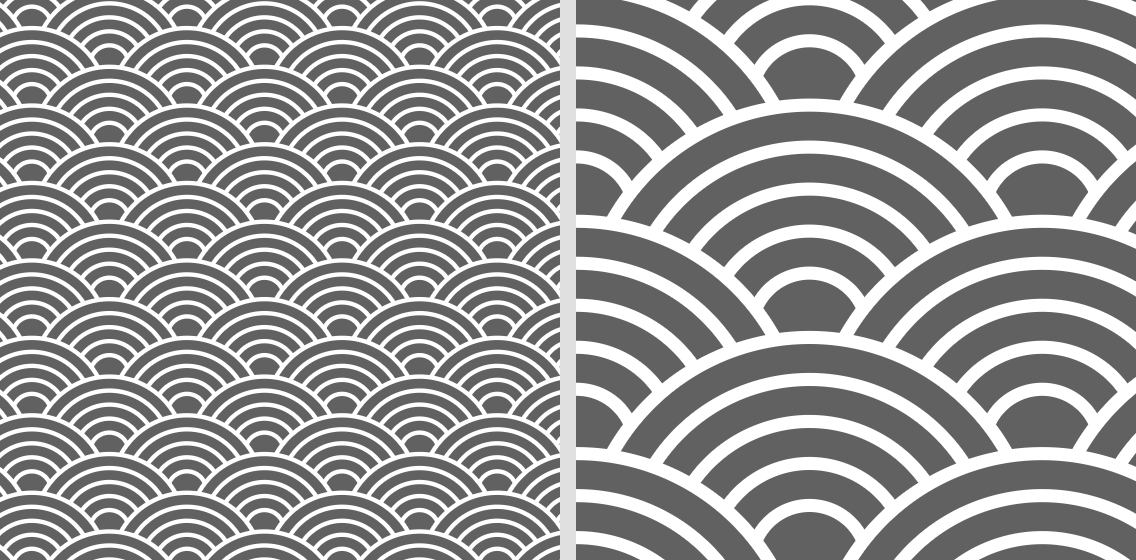
Left, the full canvas; right, a detail of the centre.
A Shadertoy shader for this pattern:

```glsl
// Overlapping wave scales: staggered rows of concentric white arcs on grey.

const vec3  GREY       = vec3(0.38);
const vec3  WHITE      = vec3(1.0);
const vec2  ORIGIN     = vec2(0.4723, 0.4695); // centre of one scale
const float COLUMN     = 0.2770;               // distance between scales in a row
const float ROW        = 0.06915;              // distance between rows
const float RADIUS     = 0.1385;               // outer edge of a scale
const float LINE_WIDTH = 0.0078;
const float RING_STEP  = 0.0250;
const float LAST_RING  = 4.0;                  // index of the innermost ring

// Coverage of a shape from its signed distance, one pixel soft.
float coverage(float dist, float pixel) {
    return clamp(0.5 - dist / pixel, 0.0, 1.0);
}

// Signed distance to the nearest ring line, counted inward from the rim.
float ringDistance(float r) {
    float rim = RADIUS - 0.5 * LINE_WIDTH;
    float index = clamp(floor((rim - r) / RING_STEP + 0.5), 0.0, LAST_RING);
    return abs(r - rim + index * RING_STEP) - 0.5 * LINE_WIDTH;
}

// Distance from p to the nearest scale centre in a row; odd rows shift by half.
float scaleRadius(vec2 p, float row) {
    float x = p.x / COLUMN + 0.5 * mod(row, 2.0);
    return length(vec2((fract(x + 0.5) - 0.5) * COLUMN, p.y - row * ROW));
}

void mainImage(out vec4 fragColor, in vec2 fragCoord) {
    float pixel = 1.0 / iResolution.y;
    vec2 p = fragCoord * pixel - ORIGIN;
    float nearRow = floor(p.y / ROW);
    vec3 color = GREY;

    // Paint upper rows first so that lower rows overlap them.
    for (int i = 3; i >= -2; i--) {
        float r = scaleRadius(p, nearRow + float(i));
        vec3 scale = mix(GREY, WHITE, coverage(ringDistance(r), pixel));
        // The rim's own softness comes from the outer mask alone.
        scale = r > RADIUS - 0.5 * LINE_WIDTH ? WHITE : scale;
        color = mix(color, scale, coverage(r - RADIUS, pixel));
    }

    fragColor = vec4(color, 1.0);
}
```
